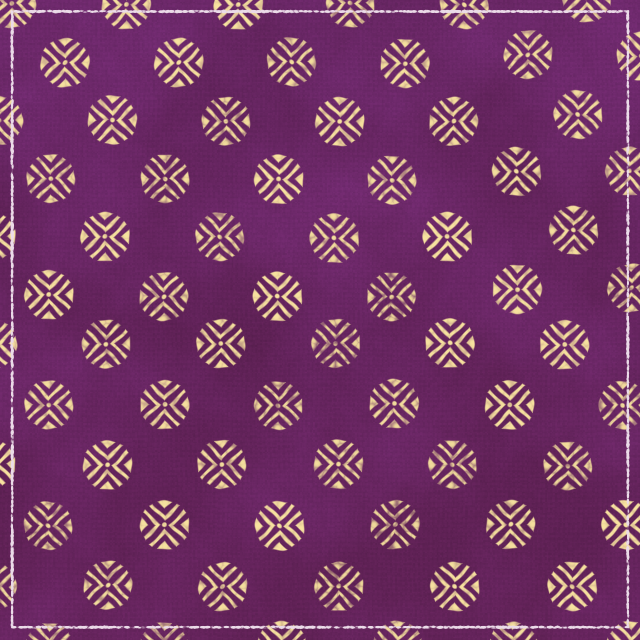
Reproduce this pattern procedurally as a WebGL 1 fragment shader.

```glsl
precision highp float;

uniform vec2 u_resolution;

const vec3 PLUM = vec3(0.385, 0.135, 0.345);
const vec3 VIOLET = vec3(0.425, 0.160, 0.420);
const vec3 TAN = vec3(0.79, 0.67, 0.52);
const vec3 GOLD = vec3(0.98, 0.90, 0.63);
const vec3 CHALK = vec3(0.92, 0.86, 0.91);

float hash(vec2 p) {
  vec3 q = fract(p.xyx * vec3(0.1031, 0.1030, 0.0973));
  q += dot(q, q.yzx + 33.33);
  return fract((q.x + q.y) * q.z);
}

// Distance to the nearest scattered point
float cellular(vec2 p) {
  vec2 cell = floor(p);
  float nearest = 2.0;
  for (int j = -1; j <= 1; j++) {
    for (int i = -1; i <= 1; i++) {
      vec2 c = cell + vec2(float(i), float(j));
      vec2 point = c + vec2(hash(c), hash(c + 57.3));
      nearest = min(nearest, distance(p, point));
    }
  }
  return nearest;
}

// Soft clouds from layered sines, about -1 to 1
float clouds(vec2 p) {
  float sum = 0.0;
  float gain = 0.5;
  for (int i = 0; i < 5; i++) {
    sum += gain * sin(p.x + 1.7 * sin(p.y)) * cos(p.y - 1.3 * sin(p.x));
    p = mat2(1.5, 1.1, -1.1, 1.5) * p + 2.3;
    gain *= 0.6;
  }
  return sum;
}

float fill(float d, float soft) {
  return 1.0 - smoothstep(-soft, soft, d);
}

// Staggered rows, drifting at the top, with one displaced block at the upper right
vec2 stampCentre(float row, float col) {
  float odd = mod(row, 2.0);
  float y = row < 5.5 ? 0.0065 + 0.0911 * row : 0.5378 + 0.0944 * (row - 6.0);
  float x = -0.013 + 0.0892 * odd + 0.0326 * exp(-0.25 * row * row);
  x += col * (0.1762 + 0.0005 * row);
  float displaced = step(4.4, col + 0.5 * odd) * step(row, 5.5);
  vec2 jitter = vec2(hash(vec2(row, col)), hash(vec2(col + 9.0, row))) - 0.5;
  return vec2(x, y) + displaced * vec2(0.017, -0.011) + 0.003 * jitter;
}

// Offset from the nearest stamp, then its row and column
vec4 nearestStamp(vec2 p) {
  vec4 best = vec4(9.0);
  for (int r = 0; r < 12; r++) {
    for (int c = 0; c < 6; c++) {
      vec2 id = vec2(float(r), float(c));
      vec2 offset = p - stampCentre(id.x, id.y);
      if (dot(offset, offset) < dot(best.xy, best.xy)) best = vec4(offset, id);
    }
  }
  return best;
}

// Four chevrons, four rim wedges and a centre dot, within a unit disc
float stampDistance(vec2 p, float halfStroke) {
  float radius = length(p);
  p = abs(p);
  float fromDiagonal = abs(p.y - p.x) * 0.7071;
  float chevron = abs(fromDiagonal - 0.19) - halfStroke;
  float wedge = 0.47 - fromDiagonal;
  float disc = radius - 1.0;
  return min(max(min(chevron, wedge), disc), radius - 0.095);
}

// Thin square frame, broken and ragged
float frameInk(vec2 p, float soft) {
  vec2 fromCentre = abs(p - vec2(0.5, 0.499));
  float edge = abs(max(fromCentre.x, fromCentre.y) - 0.481);
  float ragged = cellular(p * 150.0);
  float patches = clouds(p * 19.0);
  float width = 0.0027 - 0.0019 * ragged + 0.0008 * patches;
  float flakes = 1.0 - 0.75 * smoothstep(0.5, 0.85, ragged - 0.2 * patches);
  return fill(edge - width, soft) * flakes;
}

vec3 cloth(vec2 p) {
  float shade = clouds(p * 7.0);
  float weave = sin(p.x * 860.0 + sin(p.y * 31.0)) + sin(p.y * 790.0 + sin(p.x * 27.0));
  float grain = hash(floor(p * 384.0)) - 0.5;
  vec3 dye = mix(PLUM, VIOLET, clamp(0.8 - 0.75 * p.y + 0.5 * shade, 0.0, 1.0));
  return dye * (1.0 + 0.07 * shade + 0.014 * weave + 0.07 * grain);
}

void main() {
  vec2 p = gl_FragCoord.xy / u_resolution;
  p.y = 1.0 - p.y;
  float soft = max(0.0015, 0.8 / min(u_resolution.x, u_resolution.y));

  // Every stamp has its own pressure, with one column printed thin
  vec4 stamp = nearestStamp(p);
  float pressure = hash(stamp.zw + 3.7);
  float thin = step(abs(stamp.w - 3.0), 0.5) * step(3.5, stamp.z);
  float wear = clamp(0.5 - 0.4 * pressure + 0.25 * thin, 0.0, 0.8);
  float size = 0.0375 + 0.001 * pressure;
  vec2 wobble = 0.0008 * sin(p.yx * 210.0 + pressure * 6.0);
  float d = stampDistance((stamp.xy + wobble) / size, 0.075 - 0.025 * wear) * size;
  float patches = cellular(p * 95.0 + 11.0);
  float ink = fill(d, soft) * (1.0 - wear * smoothstep(0.25, 0.9, patches));

  vec3 foil = mix(GOLD, TAN, clamp(wear * (0.3 + patches), 0.0, 1.0));
  vec3 colour = mix(cloth(p), foil, ink);
  colour = mix(colour, CHALK, frameInk(p, soft * 0.7));
  gl_FragColor = vec4(colour, 1.0);
}
```
